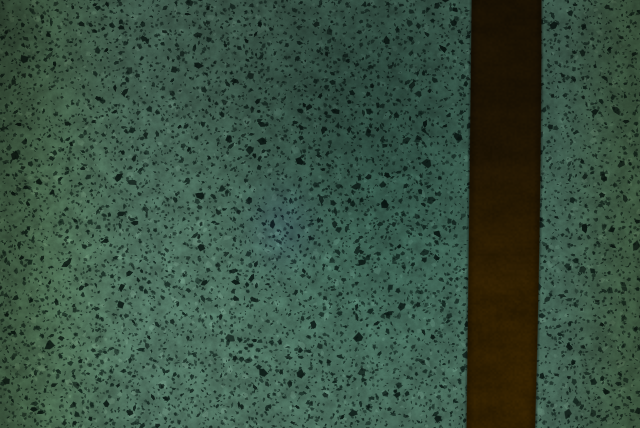
Write a WebGL 2 fragment shader that draws this texture.

```glsl
#version 300 es
precision highp float;
// Green terrazzo with scattered dark chips, crossed by a brown inlaid strip.

#define BIG_SCALE 25.0
#define MID_SCALE 48.0
#define FINE_SCALE 92.0
#define PALE_SCALE 34.0
#define CHIP_DARK vec3(0.045, 0.105, 0.085)
#define STONE vec3(0.275, 0.395, 0.335)
#define STRIP_TOP vec3(0.105, 0.070, 0.012)
#define STRIP_LOW vec3(0.185, 0.120, 0.005)

uniform vec2 u_resolution;
out vec4 outColor;

float hash(vec2 p) {
  return fract(sin(dot(p, vec2(127.1, 311.7))) * 43758.5453);
}

float noise(vec2 p) {
  vec2 i = floor(p), f = fract(p);
  f = f * f * (3.0 - 2.0 * f);
  return mix(mix(hash(i), hash(i + vec2(1, 0)), f.x),
             mix(hash(i + vec2(0, 1)), hash(i + vec2(1, 1)), f.x), f.y);
}

float fbm(vec2 p) {
  float sum = 0.0, amp = 0.5;
  for (int i = 0; i < 4; i++) {
    sum += amp * noise(p);
    p = p * 2.03 + 17.3;
    amp *= 0.5;
  }
  return sum;
}

// Signed distance to an irregular five-sided shard
float shard(vec2 q, float radius, vec2 id) {
  float turn = 6.2832 * hash(id + 3.7);
  float c = cos(turn), s = sin(turn);
  q = mat2(c, -s, s, c) * q;
  q.y *= 1.0 + 0.9 * hash(id + 8.1);
  float d = -1.0;
  for (int k = 0; k < 5; k++) {
    float fk = float(k);
    float a = 1.2566 * (fk + 0.6 * hash(id + fk * 1.9));
    d = max(d, dot(q, vec2(cos(a), sin(a))) - radius * (0.75 + 0.4 * hash(id - fk * 2.3)));
  }
  return d;
}

// Coverage of one layer of scattered shards, each with its own opacity
float chips(vec2 p, float scale, float density, vec2 radii, float seed) {
  p *= scale;
  vec2 cell = floor(p);
  float aa = 0.8 * scale / u_resolution.y;
  float cover = 0.0;
  for (int y = -1; y <= 1; y++) {
    for (int x = -1; x <= 1; x++) {
      vec2 at = cell + vec2(x, y);
      vec2 id = at + seed;
      if (hash(id + 5.3) > density) continue;
      vec2 center = at + vec2(hash(id), hash(id + 41.2));
      float size = hash(id + 19.4);
      float d = shard(p - center, mix(radii.x, radii.y, size * size), id);
      float opacity = mix(0.55, 1.0, sqrt(hash(id + 27.6)));
      cover = max(cover, opacity * (1.0 - smoothstep(-aa, aa, d)));
    }
  }
  return cover;
}

float blob(vec2 uv, vec2 center, vec2 size) {
  vec2 d = (uv - center) / size;
  return exp(-dot(d, d));
}

void main() {
  vec2 uv = gl_FragCoord.xy / u_resolution;
  vec2 p = gl_FragCoord.xy / u_resolution.y;

  // Mottled stone and pale aggregate
  float mottle = 0.6 * fbm(p * 38.0) + 0.4 * fbm(p * 110.0 + 9.0);
  vec3 color = STONE * (0.72 + 0.6 * mottle);
  color += vec3(0.065, 0.07, 0.065) * chips(p, PALE_SCALE, 0.4, vec2(0.12, 0.33), 71.0);

  // Dark chips, from fine to large
  float fine = chips(p, FINE_SCALE, 0.62, vec2(0.14, 0.42), 13.0);
  float mid = chips(p, MID_SCALE, 0.55, vec2(0.12, 0.34), 37.0);
  float big = chips(p, BIG_SCALE, 0.42, vec2(0.12, 0.25), 59.0);
  color = mix(color, CHIP_DARK, 0.72 * fine);
  color = mix(color, CHIP_DARK, 0.88 * mid);
  color = mix(color, CHIP_DARK * 0.8, 0.95 * big);

  // Uneven light: bright lower left, dim upper middle, bluish center
  float light = 1.0 + 0.17 * blob(uv, vec2(0.28, 0.25), vec2(0.4, 0.4));
  light -= 0.23 * blob(uv, vec2(0.56, 0.72), vec2(0.2, 0.36));
  light -= 0.10 * smoothstep(0.5, 1.0, uv.y);
  light -= 0.12 * smoothstep(0.82, 1.0, uv.x);
  light -= 0.22 * smoothstep(0.10, 0.0, uv.x);
  color *= light;
  color *= mix(vec3(1), vec3(0.86, 1.0, 1.01), blob(uv, vec2(0.62, 0.6), vec2(0.22, 0.5)));
  float rim = smoothstep(0.25, 0.0, uv.x) + smoothstep(0.86, 1.0, uv.x);
  color *= mix(vec3(1), vec3(0.98, 0.98, 0.84), rim);
  color += vec3(0.0, -0.008, 0.035) * blob(uv, vec2(0.44, 0.47), vec2(0.05, 0.09));

  // Inlaid strip, leaning slightly with a bowed right side
  float left = mix(0.729, 0.737, uv.y);
  float right = 0.846 - 0.010 * (1.0 - uv.y) * (1.0 - uv.y);
  float edge = max(left - uv.x, uv.x - right);
  float aa = 0.8 / u_resolution.x;
  color *= 1.0 - 0.35 * smoothstep(0.005, 0.0, edge);
  vec3 strip = mix(STRIP_LOW, STRIP_TOP, smoothstep(0.25, 0.8, uv.y));
  float grain = fbm(vec2(p.x * 14.0, p.y * 30.0)) + 0.4 * noise(p * 210.0);
  strip *= 0.72 + 0.42 * grain;
  strip *= 1.0 - 0.25 * smoothstep(-0.012, 0.0, edge);
  color = mix(color, strip, 1.0 - smoothstep(-aa, aa, edge));

  outColor = vec4(clamp(color, 0.0, 1.0), 1.0);
}
```
